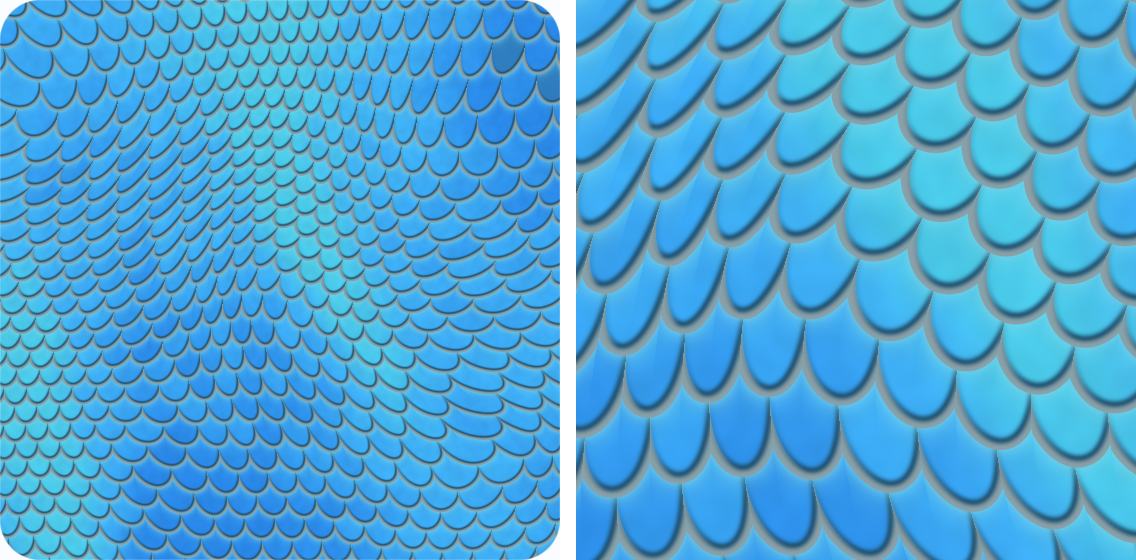
Left, the full canvas; right, a detail of the centre.
Write a three.js fragment shader that draws this pattern.

```glsl
#define COLUMNS 19.0
#define ROWS 25.0
#define TIP_HEIGHT 0.70
#define LINE_WIDTH 0.0056
#define RIM_WIDTH 0.0022
#define HALO_WIDTH 0.0045
#define DEEP_BLUE vec3(0.16, 0.53, 0.91)
#define SKY_BLUE vec3(0.24, 0.68, 0.96)
#define CYAN vec3(0.29, 0.79, 0.91)
#define GROUT vec3(0.54, 0.63, 0.66)
#define RIM vec3(0.11, 0.30, 0.42)
#define HALO vec3(0.48, 0.84, 0.91)

varying vec2 vUv;

float hash(vec2 p) {
  vec3 q = fract(vec3(p.xyx) * 0.1031);
  q += dot(q, q.yzx + 33.33);
  return fract((q.x + q.y) * q.z);
}

float cornerSlope(vec2 cell, vec2 corner, vec2 f) {
  float angle = 6.2832 * hash(cell + corner);
  return dot(vec2(cos(angle), sin(angle)), f - corner);
}

float gradientNoise(vec2 p) {
  vec2 cell = floor(p), f = fract(p);
  vec2 w = f * f * f * (f * (f * 6.0 - 15.0) + 10.0);
  float low = mix(cornerSlope(cell, vec2(0.0), f), cornerSlope(cell, vec2(1.0, 0.0), f), w.x);
  float high = mix(cornerSlope(cell, vec2(0.0, 1.0), f), cornerSlope(cell, vec2(1.0), f), w.x);
  return mix(low, high, w.y);
}

float bump(vec2 p, vec2 center, vec2 radius) {
  vec2 d = (p - center) / radius;
  return exp(-dot(d, d));
}

// Bends the canvas into lattice space, where one scale is one unit wide.
vec2 lattice(vec2 p) {
  vec2 bend = 0.006 * vec2(gradientNoise(p * 6.0), gradientNoise(p * 6.0 + 31.0));
  // Sideways flow leans and squeezes the columns.
  bend.x -= 0.18 * bump(p, vec2(0.24, 0.90), vec2(0.40, 0.28));
  bend.x -= 0.05 * bump(p, vec2(0.08, 0.75), vec2(0.15));
  bend.x += 0.14 * bump(p, vec2(0.68, 0.42), vec2(0.32, 0.21));
  bend.x += 0.07 * bump(p, vec2(0.75, 0.78), vec2(0.20));
  bend.x += 0.06 * bump(p, vec2(0.18, 0.25), vec2(0.16, 0.25));
  bend.x += 0.04 * bump(p, vec2(0.46, 0.55), vec2(0.10, 0.20));
  bend.x -= 0.06 * bump(p, vec2(0.95, 0.20), vec2(0.14));
  bend.x -= 0.025 * bump(p, vec2(0.90, 0.62), vec2(0.12));
  // Upward flow tilts and stretches the rows.
  bend.y -= 0.07 * bump(p, vec2(0.45, 0.58), vec2(0.16, 0.25));
  bend.y += 0.08 * bump(p, vec2(0.80, 0.65), vec2(0.25));
  bend.y -= 0.05 * bump(p, vec2(0.80, 1.05), vec2(0.22));
  bend.y += 0.09 * bump(p, vec2(0.08, 0.68), vec2(0.28));
  bend.y -= 0.05 * bump(p, vec2(0.08, 0.00), vec2(0.20, 0.25));
  bend.y += 0.03 * bump(p, vec2(0.80, 0.12), vec2(0.16));
  return (p + bend) * COLUMNS;
}

// Broad drift from deep blue through sky blue to cyan.
float tone(vec2 p) {
  float t = 0.42 + 0.2 * gradientNoise(p * 4.0 + 7.0);
  float ridge = 0.48 + 0.55 * max(0.75 - p.y, 0.0) * (1.0 - 0.4 * p.y);
  t += 0.55 * bump(p, vec2(ridge, 0.60), vec2(0.075, 0.38));
  t += 0.4 * bump(p, vec2(0.50, 0.95), vec2(0.22, 0.22));
  t += 0.6 * bump(p, vec2(0.02, 0.35), vec2(0.13, 0.22));
  t += 0.6 * bump(p, vec2(0.12, 0.05), vec2(0.09, 0.18));
  t -= 0.5 * bump(p, vec2(0.97, 0.92), vec2(0.17, 0.25));
  t -= 0.5 * bump(p, vec2(0.38, 0.05), vec2(0.22, 0.24));
  return t - 0.15 * bump(p, vec2(0.22, 0.50), vec2(0.15, 0.25));
}

vec3 scaleColor(vec2 p, vec2 id) {
  float t = clamp(tone(p) + 0.2 * (hash(id + 40.0) - 0.5), 0.0, 1.0);
  vec3 color = mix(DEEP_BLUE, SKY_BLUE, smoothstep(0.0, 0.5, t));
  color = mix(color, CYAN, smoothstep(0.45, 0.95, t));
  // Faint mottling and a few worn, dull scales.
  color *= 1.0 + 0.04 * gradientNoise(p * 70.0) + 0.04 * gradientNoise(p * 24.0);
  float wornChance = 0.4 * bump(id / vec2(COLUMNS, ROWS), vec2(0.90, 0.88), vec2(0.10));
  return mix(color, vec3(0.19, 0.47, 0.68), 0.7 * step(hash(id + 90.0), wornChance));
}

void main() {
  vec2 p = vUv;
  float px = fwidth(p.x);
  float aa = 0.7 * px;
  vec2 uv = lattice(p);
  float e = 0.001;
  vec2 alongX = (lattice(p + vec2(e, 0.0)) - uv) / e;
  vec2 alongY = (lattice(p + vec2(0.0, e)) - uv) / e;

  float rowStep = COLUMNS / ROWS;
  float baseRow = floor(uv.y / rowStep);
  vec2 squash = vec2(1.0, 0.5 / TIP_HEIGHT);
  vec3 color = SKY_BLUE;

  // Lay overlapping rows from the lowest to the highest.
  for (int k = -1; k <= 1; k++) {
    float row = baseRow + float(k);
    float x = uv.x - 0.5 * mod(row, 2.0);
    vec2 id = vec2(floor(x), row);

    // Strip with an elliptic tip, its distance brought back to canvas units.
    float rise = min(uv.y - row * rowStep - TIP_HEIGHT, 0.0);
    vec2 q = vec2(fract(x) - 0.5, rise) * squash;
    float reach = length(q);
    vec2 normal = q * squash / max(reach, 0.001);
    vec2 slope = vec2(dot(alongX, normal), dot(alongY, normal));
    float steepness = max(length(slope), 1.0);
    float d = (reach - 0.5) / steepness;

    float halo = exp(-max(d - LINE_WIDTH, 0.0) / HALO_WIDTH);
    color = mix(color, HALO, 0.6 * halo);
    color = mix(color, GROUT, 1.0 - smoothstep(LINE_WIDTH - aa, LINE_WIDTH + aa, d));
    color = mix(color, scaleColor(p, id), 1.0 - smoothstep(-aa, aa, d));

    // Dark rim, strongest on the lower right.
    float facing = dot(slope / steepness, vec2(0.6, -0.8));
    float rim = exp(-d * d / (RIM_WIDTH * RIM_WIDTH));
    color = mix(color, RIM, rim * mix(0.15, 0.86, smoothstep(-0.6, 0.7, facing)));
  }

  // Rounded sheet on a pale ground.
  float cornerRadius = 0.072;
  vec2 corner = abs(p - 0.5) - 0.5 + cornerRadius;
  float sheet = length(max(corner, 0.0)) - cornerRadius;
  color = mix(color, vec3(0.98, 0.99, 1.0), smoothstep(-px, px, sheet));
  gl_FragColor = vec4(color, 1.0);
}
```
